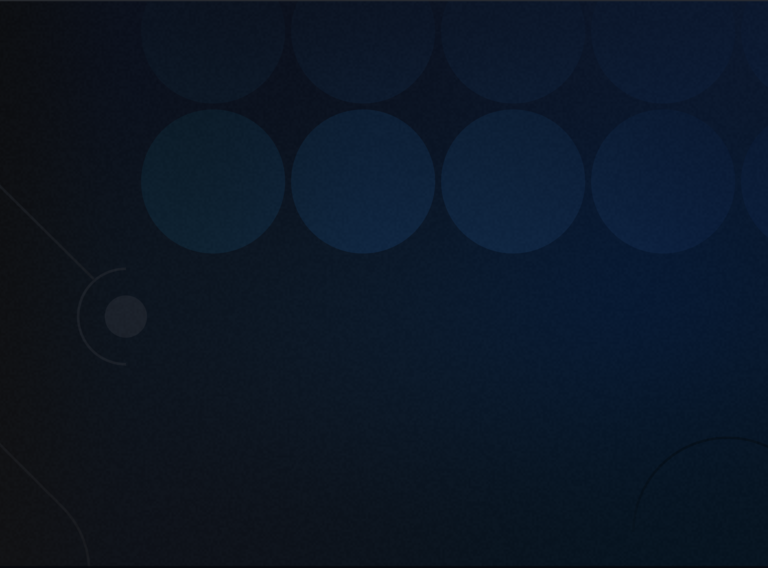
This background is drawn by a Shadertoy shader. Its source:

```glsl
// Dark navy backdrop with two rows of faint blue discs, thin arcs and slanted lines.
#define DISC_PITCH 0.2641
#define DISC_RADIUS 0.1268
#define DISC_ORIGIN vec2(0.3752, 0.6805)
#define RING_CENTER vec2(0.2216, 0.4427)
#define RING_RADIUS 0.0840
#define DOT_RADIUS 0.0372
#define BEND_CENTER vec2(-0.005, -0.007)
#define BEND_RADIUS 0.162
#define ARC_CENTER vec2(1.281, 0.0635)
#define ARC_RADIUS 0.1658
#define LINE_HALF_WIDTH 0.0022
#define GRAIN 0.018

float hash(vec2 p) {
    p = fract(p * vec2(0.1031, 0.1137));
    p += dot(p, p.yx + 33.33);
    return fract((p.x + p.y) * p.x * 17.0);
}

float valueNoise(vec2 p) {
    vec2 cell = floor(p), f = fract(p);
    f = f * f * (3.0 - 2.0 * f);
    float low = mix(hash(cell), hash(cell + vec2(1, 0)), f.x);
    float high = mix(hash(cell + vec2(0, 1)), hash(cell + vec2(1, 1)), f.x);
    return mix(low, high, f.y);
}

float segmentDistance(vec2 p, vec2 a, vec2 b) {
    vec2 ab = b - a;
    return length(p - a - ab * clamp(dot(p - a, ab) / dot(ab, ab), 0.0, 1.0));
}

float circleEdge(vec2 p, float radius) {
    return abs(length(p) - radius);
}

// Antialiased coverage of a signed distance
float fill(float d) {
    float pixel = 1.0 / iResolution.y;
    return 1.0 - smoothstep(-0.9 * pixel, 0.9 * pixel, d);
}

float glow(vec2 p, vec2 center, vec2 size) {
    vec2 q = (p - center) / size;
    return exp(-dot(q, q));
}

// Soft gradient from charcoal on the left to navy on the right
vec3 backdrop(vec2 p, float aspect) {
    float u = p.x / aspect;
    vec3 top = mix(vec3(0.044, 0.066, 0.115), vec3(0.046, 0.092, 0.172), smoothstep(0.3, 1.0, u));
    vec3 middle = mix(vec3(0.050, 0.080, 0.118), vec3(0.034, 0.095, 0.172), smoothstep(0.15, 0.85, u));
    vec3 bottom = mix(vec3(0.058, 0.072, 0.100), vec3(0.028, 0.080, 0.128), smoothstep(0.2, 0.9, u));
    vec3 color = mix(bottom, middle, smoothstep(0.0, 0.5, p.y));
    color = mix(color, top, smoothstep(0.5, 0.95, p.y));
    vec3 charcoal = mix(vec3(0.070, 0.071, 0.078), vec3(0.050, 0.056, 0.066), p.y);
    color = mix(charcoal, color, smoothstep(-0.04, 0.2, u));
    color += vec3(-0.004, 0.002, 0.022) * glow(p, vec2(1.15, 0.5), vec2(0.28, 0.24));
    return color + vec3(0.005, 0.014, 0.022) * glow(p, vec2(0.7, 0.38), vec2(0.42, 0.26));
}

void mainImage(out vec4 fragColor, in vec2 fragCoord) {
    vec2 p = fragCoord / iResolution.y;
    float aspect = iResolution.x / iResolution.y;
    vec3 color = backdrop(p, aspect);

    // Disc grid: the upper row is dimmer and fades upward
    vec2 grid = (p - DISC_ORIGIN) / DISC_PITCH;
    vec2 id = max(floor(grid + 0.5), vec2(0.0));
    vec2 local = (grid - id) * DISC_PITCH;
    float disc = fill(length(local) - DISC_RADIUS);
    vec3 tint = mix(vec3(0.052, 0.124, 0.180), vec3(0.058, 0.140, 0.240), smoothstep(0.3, 0.7, p.x));
    tint = mix(tint, vec3(0.046, 0.118, 0.232), smoothstep(0.8, 1.3, p.x));
    tint *= 1.0 - 0.8 * local.y;
    float strength = id.y < 0.5 ? 0.92 - 0.3 * smoothstep(1.0, 1.35, p.x)
                                : mix(0.36, 0.18, smoothstep(0.82, 1.0, p.y));
    color = mix(color, tint, disc * strength);

    // Half ring, its dot and the line that meets it
    vec2 q = p - RING_CENTER;
    float ring = max(circleEdge(q, RING_RADIUS) - LINE_HALF_WIDTH, q.x);
    float stem = segmentDistance(p, vec2(-0.02, 0.692), vec2(0.164, 0.5097)) - LINE_HALF_WIDTH;
    color = mix(color, vec3(0.125, 0.142, 0.172), 0.75 * fill(ring));
    color = mix(color, vec3(0.115, 0.128, 0.150), 0.7 * fill(stem));
    color = mix(color, vec3(0.112, 0.134, 0.170), 0.92 * fill(length(q) - DOT_RADIUS));

    // Slanted line that bends down to the lower edge
    vec2 b = p - BEND_CENTER;
    vec2 joint = BEND_CENTER + BEND_RADIUS * vec2(0.7071);
    float bend = max(circleEdge(b, BEND_RADIUS), max(b.y - b.x, -b.x));
    float slope = segmentDistance(p, joint + vec2(-0.14, 0.14), joint);
    color = mix(color, vec3(0.120, 0.126, 0.142), 0.6 * fill(min(bend, slope) - LINE_HALF_WIDTH));

    // Dark arc at the lower right
    vec2 a = p - ARC_CENTER;
    float arc = max(circleEdge(a, ARC_RADIUS) - LINE_HALF_WIDTH, -a.y);
    float arcFade = mix(0.35, 0.65, smoothstep(0.0, 0.12, a.y));
    color = mix(color, vec3(0.018, 0.052, 0.085), arcFade * fill(arc));

    // Fine grain and thin frame edges
    color += GRAIN * (valueNoise(p * 260.0) - 0.5) * vec3(0.7, 0.9, 1.0);
    color = mix(color, vec3(0.17, 0.18, 0.20), 0.85 * fill(1.0 - p.y - 0.0022));
    color = mix(color, vec3(0.020, 0.026, 0.042), 0.8 * fill(p.y - 0.0035));

    fragColor = vec4(clamp(color, 0.0, 1.0), 1.0);
}
```
